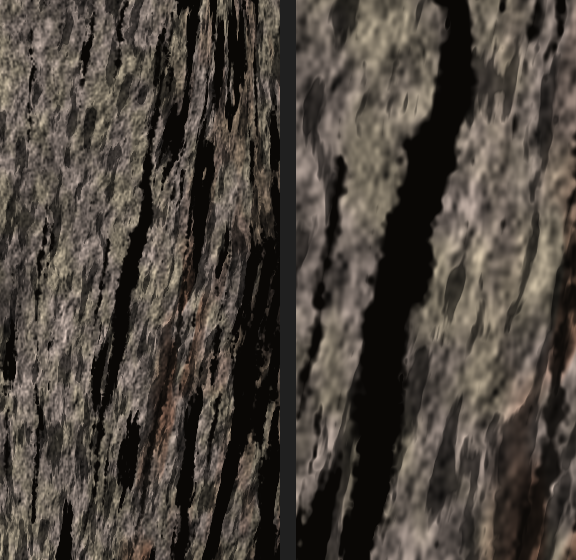
Left, the full canvas; right, a detail of the centre.
A Shadertoy shader for this texture:

```glsl
// Weathered tree bark: grey-brown flaky plates split by long dark fissures.
// Noise is stretched along a bent grain direction; its valleys and some
// tapered strokes make the cracks, and a small offset gives the relief.

const vec3 COOL_GREY = vec3(1.08, 0.98, 0.92);
const vec3 OLIVE_GREY = vec3(1.08, 1.00, 0.86);
const vec3 RUST = vec3(1.32, 0.94, 0.74);
const vec3 CREVICE = vec3(0.034, 0.027, 0.020);

float hash(vec2 p) {
    vec3 a = fract(vec3(p.xyx) * 0.1031);
    a += dot(a, a.yzx + 33.33);
    return fract((a.x + a.y) * a.z);
}

float noise(vec2 p) {
    vec2 cell = floor(p), f = fract(p);
    f = f * f * (3.0 - 2.0 * f);
    float low = mix(hash(cell), hash(cell + vec2(1, 0)), f.x);
    float high = mix(hash(cell + vec2(0, 1)), hash(cell + vec2(1, 1)), f.x);
    return mix(low, high, f.y);
}

float fbm(vec2 p, int octaves) {
    float sum = 0.0, total = 0.0, amp = 0.5;
    for (int i = 0; i < octaves; i++) {
        sum += amp * noise(p);
        total += amp;
        amp *= 0.5;
        p = p * 2.03 + 17.1;
    }
    return sum / total;
}

// Straightens the grain: x runs across the fibres, y along them.
vec2 grainSpace(vec2 p) {
    float lean = 0.19 * smoothstep(-0.1, 0.6, p.x);
    float flare = 0.26 * smoothstep(0.65, 1.0, p.x);
    float x = p.x - lean * (p.y - 1.0) + flare * max(p.y - 1.1, 0.0);
    x += 0.024 * (noise(p * vec2(5, 3)) - 0.5);
    x += 0.012 * (noise(p * vec2(25, 16) + 9.0) - 0.5);
    return vec2(x, p.y);
}

// Tapered stroke between two ends: 1 inside, 0 outside.
float stroke(vec2 p, vec2 bottom, vec2 top, float width, float ragged) {
    float k = clamp((p.y - bottom.y) / (top.y - bottom.y), 0.0, 1.0);
    float d = abs(p.x - mix(bottom.x, top.x, k)) + ragged;
    float halfWidth = width * 4.0 * k * (1.0 - k) - 0.006;
    return 1.0 - smoothstep(halfWidth - 0.006, halfWidth + 0.005, d);
}

// Scattered cracks, one per column, each following the grain.
float scatteredCracks(vec2 q, float ragged) {
    const float COUNT = 16.0;
    float crack = 0.0;
    for (float i = 0.0; i < COUNT; i++) {
        float x = (i + hash(vec2(i, 3.0))) / COUNT;
        float y = 1.7 * hash(vec2(i, 8.0));
        float len = mix(0.25, 0.6, hash(vec2(i, 14.0)));
        float width = mix(0.009, 0.015, hash(vec2(i, 21.0)));
        crack = max(crack, stroke(q, vec2(x, y), vec2(x, y + len), width, ragged));
    }
    return crack;
}

// Lens-shaped hollows: 1 where stretched noise falls below a level.
float valleys(vec2 p, float level, float soft) {
    return 1.0 - smoothstep(level - soft, level + soft, fbm(p, 4));
}

float flakes(vec2 q) {
    return fbm(q * vec2(44, 23), 3);
}

// Broad light and shade, darker toward the right and at mid-height edges.
float broadShade(vec2 p) {
    float edge = min(p.x, 1.0 - p.x);
    float patchDark = exp(-pow(edge * 10.0, 2.0) - pow((p.y - 0.92) * 5.0, 2.0));
    float shade = mix(1.0, 0.82, smoothstep(0.72, 1.0, p.x));
    return shade * (1.0 - 0.5 * patchDark) * mix(0.86, 1.12, noise(p * vec2(5, 3) + 40.0));
}

void mainImage(out vec4 fragColor, in vec2 fragCoord) {
    vec2 p = 2.0 * fragCoord / iResolution.y;
    vec2 q = grainSpace(p);
    float grain = noise(p * vec2(140, 105)) - 0.5;
    float chip = noise(p * vec2(62, 44) + 20.0) - 0.5;

    // Plate surface: flakes, relief and fine grain.
    float flake = flakes(q);
    float relief = flake - flakes(q + vec2(0.006, -0.006));
    float tone = 0.405 + 0.36 * (flake - 0.5) + 0.60 * relief + 0.20 * grain;
    tone *= broadShade(p);

    // Small splits between flakes, with chipped borders.
    float splitLevel = mix(0.33, 0.47, noise(q * vec2(7, 4) + 5.0));
    float splits = valleys(q * vec2(40, 9) + 60.0, splitLevel + 0.08 * grain, 0.045);
    tone *= 1.0 - 0.58 * splits;

    // Deep cracks, more numerous on the right.
    float deepLevel = mix(0.25, 0.40, noise(q * vec2(4, 1.6) + 31.0));
    deepLevel += 0.05 * smoothstep(0.35, 0.85, p.x) + 0.07 * chip + 0.07 * grain;
    float deep = valleys(q * vec2(19, 2.8) + 3.0, deepLevel, 0.032);
    float ragged = 0.013 * chip + 0.008 * grain;
    deep = max(deep, scatteredCracks(q, ragged));

    // Main fissure, swollen in the middle, and the rusty seam beside it.
    vec2 bent = p + vec2(0.03 * (noise(p * 4.0) - 0.5) + 0.014 * (noise(p * 18.0) - 0.5), 0.0);
    deep = max(deep, stroke(bent, vec2(0.27, -0.1), vec2(0.65, 2.1), 0.023, ragged));
    deep = max(deep, stroke(bent, vec2(0.39, 0.70), vec2(0.54, 1.38), 0.041, ragged));
    deep = max(deep, 0.85 * stroke(bent, vec2(0.46, -0.1), vec2(0.72, 1.28), 0.019, ragged));

    // Mottled tint, with rust on the lower right.
    vec3 tint = mix(COOL_GREY, OLIVE_GREY, smoothstep(0.3, 0.7, fbm(p * vec2(14, 9) + 70.0, 3)));
    float seam = abs(p.x - mix(0.50, 0.74, p.y / 1.25));
    float rust = (1.0 - smoothstep(0.02, 0.10, seam)) * (1.0 - smoothstep(0.9, 1.4, p.y));
    rust = max(rust, 0.3 * smoothstep(0.5, 0.8, p.x));
    rust *= smoothstep(0.42, 0.66, noise(q * vec2(24, 6) + 12.0));
    tint = mix(tint, RUST, 0.75 * rust);
    tone *= 1.0 - 0.25 * rust;

    vec3 color = mix(max(tone, 0.03) * tint, CREVICE, deep);
    fragColor = vec4(clamp(color, 0.0, 1.0), 1.0);
}
```
